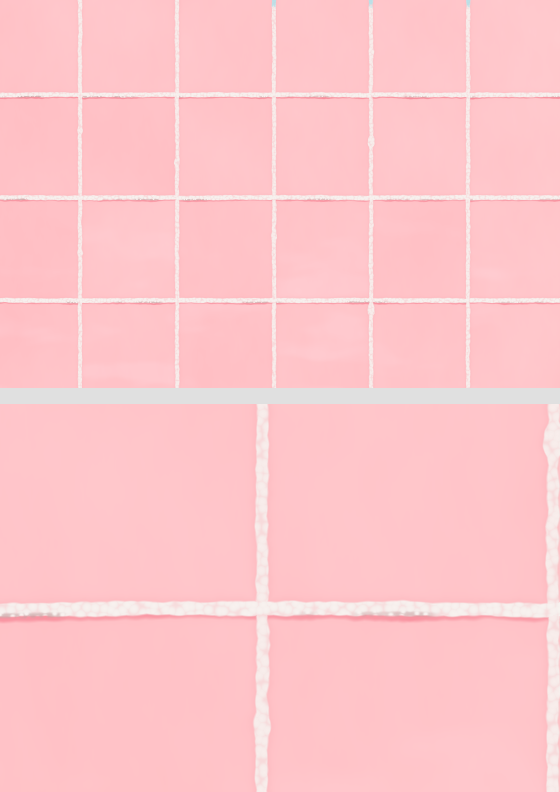
Top, the full canvas; bottom, a detail of the centre.
Write a WebGL 1 fragment shader that draws this texture.

```glsl
precision highp float;
// Glazed pink wall tiles with worn white grout: five upright and three level joints.
// A signed distance to the nearest joint shapes the grout and the shadow below it;
// layered sines cloud the glaze, and cellular noise chips the joint edges.
uniform vec2 u_resolution;

// Lengths are in canvas heights.
#define TILE_SIZE vec2(0.2505, 0.265)
#define FIRST_JOINT vec2(0.2068, 0.2256)
#define JOINT_HALF vec2(0.0049, 0.0058)
#define EDGE_WEAR 0.0024
#define SHADOW_WIDTH 0.0046
#define ASPECT 1.4463
#define GLAZE_DEEP vec3(1.0, 0.745, 0.765)
#define GLAZE_PALE vec3(1.0, 0.792, 0.808)
#define GROUT vec3(0.962, 0.935, 0.925)
#define ROSE_EDGE vec3(0.98, 0.66, 0.69)
#define ROSE_SHADOW vec3(0.97, 0.53, 0.59)
#define DIRT vec3(0.78, 0.64, 0.64)

float hash(vec2 p) {
  return fract(sin(dot(p, vec2(127.1, 311.7))) * 4375.85);
}

// Distance to the nearest scattered point, about 0 to 1
float cellular(vec2 p) {
  vec2 cell = floor(p);
  float nearest = 2.0;
  for (int j = -1; j <= 1; j++) {
    for (int i = -1; i <= 1; i++) {
      vec2 c = cell + vec2(float(i), float(j));
      vec2 site = c + vec2(hash(c), hash(c + 37.0));
      nearest = min(nearest, distance(p, site));
    }
  }
  return nearest;
}

// Layered sines along a line, about -1 to 1
float waver(float t, float seed) {
  return 0.5 * sin(t * 31.0 + seed * 40.0)
       + 0.3 * sin(t * 83.0 + seed * 71.0)
       + 0.2 * sin(t * 197.0 + seed * 23.0);
}

// Layered, bent sines over the plane, about -1 to 1
float clouds(vec2 p) {
  float sum = 0.0;
  float weight = 0.5;
  for (int i = 0; i < 4; i++) {
    sum += weight * sin(p.x + 1.7 * sin(p.y)) * cos(p.y * 0.9 + sin(p.x * 0.7));
    p = mat2(1.5, 1.1, -1.1, 1.5) * p + 2.3;
    weight *= 0.55;
  }
  return sum;
}

vec3 glaze(vec2 p, vec2 tile) {
  float shade = 0.36 + 0.17 * p.x + 0.35 * (hash(tile + 5.0) - 0.5);
  shade += 0.34 * clouds(p * vec2(9.0, 6.0) + tile * 3.1);
  shade += 0.07 * clouds(p * vec2(90.0, 35.0));
  vec3 color = mix(GLAZE_DEEP, GLAZE_PALE, clamp(shade, -0.2, 1.2));
  // Pale smears in the lower rows
  float smear = smoothstep(0.15, 0.6, clouds(p * vec2(5.0, 16.0) + tile));
  return color + vec3(0.0, 0.022, 0.024) * smear * smoothstep(0.55, 0.25, p.y);
}

void main() {
  vec2 uv = gl_FragCoord.xy / u_resolution;
  vec2 p = uv * vec2(ASPECT, 1.0);
  float soft = max(0.0011, 0.8 / u_resolution.y);

  // Nearest joint, and the stretch of it beside this tile
  vec2 grid = (p - FIRST_JOINT) / TILE_SIZE;
  vec2 tile = floor(grid);
  vec2 joint = floor(grid + 0.5);
  vec2 offset = (grid - joint) * TILE_SIZE;
  float seedV = hash(vec2(joint.x, tile.y) + 11.0);
  float seedH = hash(vec2(tile.x, joint.y) + 29.0);
  float along = fract(grid.x) - 0.5;

  // Wandering, tilted centre lines
  offset.x -= 0.0010 * waver(p.y, hash(vec2(joint.x, 3.0)));
  offset.y -= 0.0007 * waver(p.x, seedH) + 0.004 * (seedH - 0.5) * along;

  // Chipped edges and a few lumps
  float grain = cellular(p * 150.0);
  float chip = EDGE_WEAR * (0.5 - cellular(p * 75.0));
  float lump = 0.0035 * smoothstep(0.62, 0.95, waver(p.y * 0.6, seedV));
  float edgeV = abs(offset.x) - JOINT_HALF.x - chip - lump;
  float edgeH = abs(offset.y) - JOINT_HALF.y - chip * 0.7
              - 0.0007 * waver(p.x * 1.6, seedH + 0.4);

  vec3 color = glaze(p, tile);

  // Rosy rim of each tile
  float rim = exp(-max(min(edgeV, edgeH), 0.0) / 0.003);
  color = mix(color, ROSE_EDGE, 0.36 * rim);

  // Broken shadow under the level joints, heaviest on the top one
  float worn = 0.5 + 0.5 * waver(p.x * 0.7, seedH + 0.2);
  float depth = SHADOW_WIDTH * (0.35 + 0.75 * worn);
  float below = step(offset.y, 0.0);
  float shadow = below * (1.0 - smoothstep(depth - 0.002, depth + 0.002, edgeH));
  float strength = 0.45 + 0.35 * worn + 0.12 * step(1.5, joint.y);
  color = mix(color, ROSE_SHADOW, shadow * strength);

  // Grout, stained pink in places
  vec3 groutColor = mix(GROUT, GLAZE_PALE, 0.4 * smoothstep(0.35, 0.9, grain));
  groutColor += 0.025 * (0.5 - grain);
  float groutV = 1.0 - smoothstep(-soft, soft, edgeV);
  float groutH = 1.0 - smoothstep(-soft, soft, edgeH);
  color = mix(color, groutColor, max(groutV * 0.93, groutH));

  // Dirt in the lower lip of the level joints, more to the left
  float lip = smoothstep(0.0035, 0.0005, abs(offset.y + JOINT_HALF.y * 0.85));
  float patches = smoothstep(0.5, 0.85, worn) * smoothstep(0.25, 0.65, grain + 0.15);
  color = mix(color, DIRT, lip * patches * (0.75 - 0.4 * uv.x) * (1.0 - groutV));

  // Blue paint flecks at the top of the right-hand upright joints
  float fleck = smoothstep(0.972, 0.986, uv.y - 0.012 * grain) * step(1.5, joint.x);
  color = mix(color, vec3(0.66, 0.86, 0.90), 0.75 * fleck * groutV);

  gl_FragColor = vec4(clamp(color, 0.0, 1.0), 1.0);
}
```
